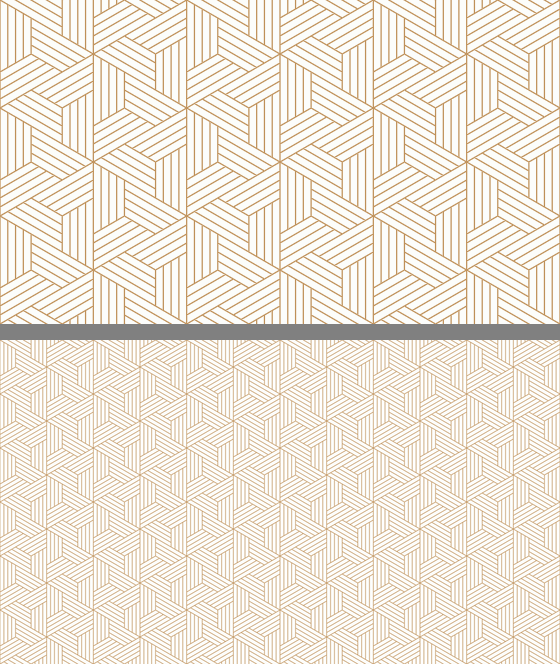
Top, the tile; bottom, the same tile 2 across and 2 down.
Give the GLSL for this pattern, as a Shadertoy shader.

```glsl
// Triangular lattice of pinwheels, each woven from three bands of thin parallel lines.
#define REPEATS 3.0          // lattice periods across and down
#define STRIPES 4.0          // stripes in each band
#define LINE_WIDTH 0.0134    // in triangle altitudes
#define PAPER_COLOR vec3(0.987, 0.992, 0.985)
#define LINE_COLOR vec3(0.75, 0.565, 0.345)

const float BAND = 1.0 / 3.0;  // band width: the three bands meet at the centroid

// Barycentric coordinates in the enclosing triangle; each is the distance to one side.
vec3 triangleCoords(vec2 p) {
    float column = 2.0 * p.x;
    vec3 f = fract(vec3(column, p.y - 0.5 * column, -p.y - 0.5 * column));
    return f.x + f.y + f.z > 1.5 ? 1.0 - f : f;
}

// Turn the coordinates so that x is the depth into the band that owns the point.
vec3 bandCoords(vec3 b) {
    if (b.x < BAND && b.y >= BAND) return b;
    if (b.y < BAND && b.z >= BAND) return b.yzx;
    return b.zxy;
}

// Distance to the nearest stripe line or to either end of the band.
float lineDistance(vec3 band) {
    float spacing = BAND / STRIPES;
    float stripe = abs(fract(band.x / spacing + 0.5) - 0.5) * spacing;
    return min(stripe, min(band.y - BAND, band.z));
}

void mainImage(out vec4 fragColor, in vec2 fragCoord) {
    vec2 p = fragCoord / iResolution.xy * REPEATS;
    float dist = lineDistance(bandCoords(triangleCoords(p)));

    // Smooth coverage over one pixel, measured in triangle altitudes
    float pixel = 2.0 * REPEATS / iResolution.x;
    float ink = clamp((0.5 * LINE_WIDTH - dist) / pixel + 0.5, 0.0, 1.0);
    fragColor = vec4(mix(PAPER_COLOR, LINE_COLOR, ink), 1.0);
}
```
